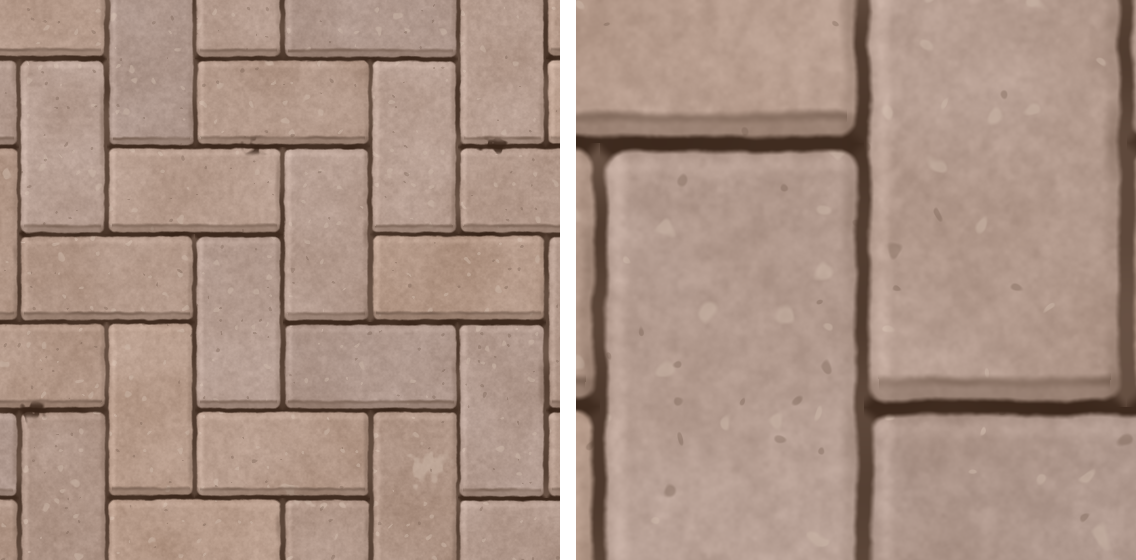
Left, the full canvas; right, a detail of the centre.
Reproduce this texture procedurally as a WebGL 2 fragment shader.

```glsl
#version 300 es
precision highp float;
// Worn clay pavers laid in a 90 degree herringbone, two cells per brick.
// The diagonal index of each cell selects its brick; a rounded box distance
// shapes joints and bevels, while layered value noise adds grain and wear.
uniform vec2 u_resolution;
out vec4 outColor;

#define CELLS 6.373               // brick widths across the canvas
#define ORIGIN vec2(0.216, 0.668) // lattice offset from the upper left
#define GAP 0.027                 // half width of a joint
#define CORNER 0.065              // corner radius
#define JITTER 0.014              // placement variation per brick
#define TINT_SPREAD 0.045         // brightness variation per brick
#define GRAIN 0.085               // strength of the fine surface grain
#define CLAY vec3(0.695, 0.595, 0.54)
#define PALE vec3(0.80, 0.72, 0.66)
#define CREASE vec3(0.45, 0.36, 0.305)
#define SOIL vec3(0.21, 0.135, 0.09)

float hash(vec2 p) {
  vec3 v = fract(vec3(p.xyx) * 0.1031);
  v += dot(v, v.yzx + 33.33);
  return fract((v.x + v.y) * v.z);
}

vec2 hash2(vec2 p) {
  return vec2(hash(p + 17.3), hash(p + 71.9));
}

float noise(vec2 p) {
  vec2 i = floor(p), f = fract(p);
  f = f * f * (3.0 - 2.0 * f);
  return mix(mix(hash(i), hash(i + vec2(1, 0)), f.x),
             mix(hash(i + vec2(0, 1)), hash(i + vec2(1, 1)), f.x), f.y);
}

float fbm(vec2 p) {
  float sum = 0.0, amp = 0.5;
  for (int i = 0; i < 4; i++) {
    sum += amp * noise(p);
    p = mat2(1.6, 1.2, -1.2, 1.6) * p + 5.7;
    amp *= 0.5;
  }
  return sum / 0.9375;
}

float roundBox(vec2 p, vec2 halfSize, float radius) {
  vec2 e = abs(p) - halfSize + radius;
  return length(max(e, 0.0)) + min(max(e.x, e.y), 0.0) - radius;
}

// Irregular blobs, at most one in each cell of a scatter grid.
float blobs(vec2 p, float scale, float chance, float radius) {
  vec2 s = p * scale + 0.3 * vec2(noise(p * 14.0), noise(p * 14.0 + 40.0));
  vec2 id = floor(s);
  vec2 center = 0.25 + 0.5 * hash2(id);
  float r = radius * (0.5 + hash(id + 5.1));
  float present = step(hash(id + 9.7), chance);
  return present * (1.0 - smoothstep(0.5 * r, r, length(fract(s) - center)));
}

// Soft ridge centred at a given distance from an edge.
float band(float dist, float center, float width) {
  return 1.0 - smoothstep(0.0, width, abs(dist - center));
}

void main() {
  vec2 uv = gl_FragCoord.xy / u_resolution.y;
  vec2 p = vec2(uv.x, 1.0 - uv.y) * CELLS - ORIGIN; // y runs downwards
  float px = CELLS / u_resolution.y;

  // Herringbone: indices 0,1 form upright bricks and 2,3 lying ones.
  vec2 cell = floor(p);
  float k = mod(cell.x + cell.y, 4.0);
  bool lying = k > 1.5;
  vec2 corner = cell - (lying ? vec2(k - 2.0, 0.0) : vec2(0.0, k));
  vec2 halfSize = lying ? vec2(1.0, 0.5) : vec2(0.5, 1.0);
  vec2 rnd = hash2(corner);

  // Local position with slight placement error and a crumbly outline.
  vec2 q = p - corner - halfSize + (rnd - 0.5) * JITTER;
  q += (vec2(fbm(p * 8.0), fbm(p * 8.0 + 31.0)) - 0.5) * 0.028;
  float d = roundBox(q, halfSize - GAP, CORNER);
  float left = halfSize.x + q.x, right = halfSize.x - q.x;
  float top = halfSize.y + q.y, bottom = halfSize.y - q.y;
  float side = min(left, right);

  // Clay body: brick tint, cloudy patches, grain.
  float cloud = fbm(p * 1.7 + corner * 3.1);
  float grain = fbm(p * 17.0);
  float patchy = noise(p * 4.5 + 12.0);
  vec3 color = CLAY + (rnd.x - 0.5) * TINT_SPREAD;
  color += (rnd.y - 0.5) * vec3(0.02, 0.0, -0.025);
  color += (cloud - 0.5) * vec3(0.10, 0.11, 0.12);
  color += (grain - 0.5) * GRAIN + (noise(p * 46.0) - 0.5) * 0.025;
  color = mix(color, PALE, 0.5 * blobs(p, 5.0, 0.32, 0.17));
  color = mix(color, PALE, 0.55 * blobs(p + 3.7, 1.1, 0.05, 0.17));
  color = mix(color, CREASE, 0.35 * blobs(p + 8.2, 7.0, 0.12, 0.14));

  // Bevels: lit upper and left rims, shaded right rim, creased lower lip.
  float inner = step(0.06, side);
  color += 0.055 * band(left, 0.075, 0.05) + 0.04 * band(top, 0.08, 0.05);
  color = mix(color, CREASE, 0.45 * patchy * band(right, 0.045, 0.05));
  float lip = 1.0 - smoothstep(0.065, 0.12, bottom);
  color = mix(color, CREASE, 0.4 * lip);
  float crease = band(bottom, 0.098, 0.034) * mix(0.4, 1.0, inner);
  color = mix(color, CREASE, crease * (0.4 + 0.5 * patchy));

  // Joints: deep shadow along rows, dusty brown along columns.
  float deep = smoothstep(-0.04, 0.04, side - min(top, bottom));
  vec3 dusty = mix(CREASE, SOIL, 0.1 + 0.6 * noise(p * 3.0 + 60.0));
  vec3 joint = mix(dusty, mix(SOIL, CREASE, 0.3 * patchy), deep);
  float soft = max(px, 0.014);
  color = mix(color, joint, smoothstep(-soft, soft, d));

  // Occasional dark moss and debris collected beside the joints.
  float moss = blobs(p + 2.4, 1.6, 0.09, 0.24) * smoothstep(-0.09, -0.01, d);
  color = mix(color, SOIL, 0.8 * moss);
  outColor = vec4(clamp(color, 0.0, 1.0), 1.0);
}
```
